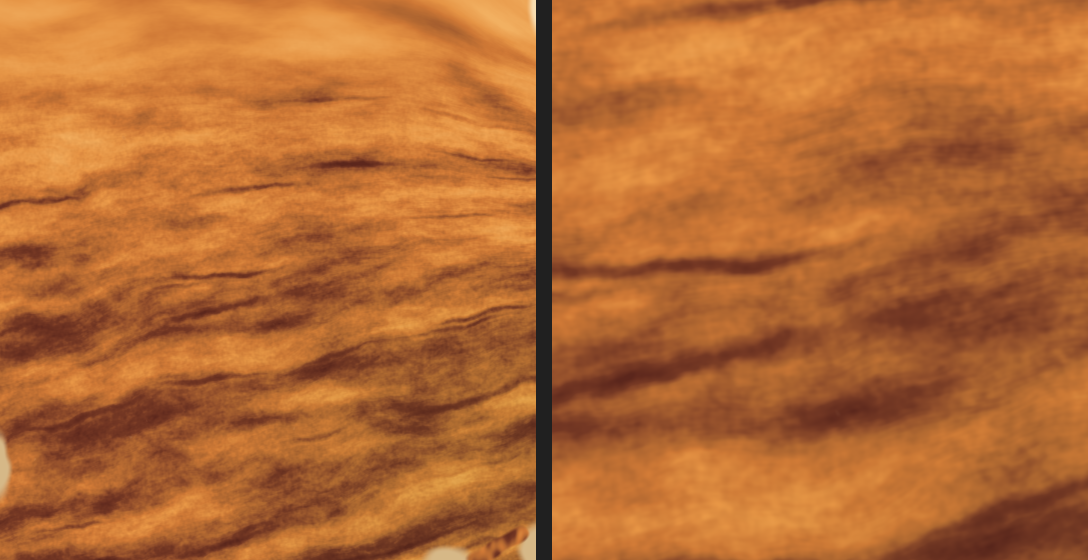
Left: the whole. Right: its middle third, enlarged.
A Shadertoy shader for this texture:

```glsl
vec2 hash2(vec2 p) {
    p = vec2(dot(p, vec2(127.1, 311.7)), dot(p, vec2(269.5, 183.3)));
    return 2.0 * fract(sin(p) * 43758.5453) - 1.0;
}

// Gradient noise, roughly -0.6 to 0.6
float noise(vec2 p) {
    vec2 i = floor(p), f = p - i;
    vec2 u = f * f * f * (f * (f * 6.0 - 15.0) + 10.0);
    vec2 e = vec2(0.0, 1.0);
    float low = mix(dot(hash2(i), f), dot(hash2(i + e.yx), f - e.yx), u.x);
    float high = mix(dot(hash2(i + e), f - e), dot(hash2(i + 1.0), f - 1.0), u.x);
    return mix(low, high, u.y);
}

float fbm(vec2 p) {
    float sum = 0.0, amp = 1.0;
    for (int i = 0; i < 4; i++) {
        sum += amp * noise(p);
        p = p * 2.03 + 17.3;
        amp *= 0.55;
    }
    return sum;
}

// Soft ellipse mask
float blob(vec2 p, vec2 center, vec2 radius) {
    return 1.0 - smoothstep(0.7, 1.2, length((p - center) / radius));
}

float segment(vec2 p, vec2 a, vec2 b) {
    vec2 d = b - a;
    return length(p - a - d * clamp(dot(p - a, d) / dot(d, d), 0.0, 1.0));
}

float ramp(float a, float b, float t) {
    return clamp((t - a) / (b - a), 0.0, 1.0);
}

vec3 skinColor(float t) {
    vec3 c = mix(vec3(0.36, 0.15, 0.11), vec3(0.46, 0.22, 0.14), ramp(-0.2, 0.09, t));
    c = mix(c, vec3(0.58, 0.31, 0.17), ramp(0.09, 0.25, t));
    c = mix(c, vec3(0.69, 0.40, 0.19), ramp(0.25, 0.41, t));
    c = mix(c, vec3(0.81, 0.47, 0.21), ramp(0.41, 0.62, t));
    c = mix(c, vec3(0.90, 0.58, 0.27), ramp(0.62, 0.88, t));
    return mix(c, vec3(0.95, 0.69, 0.38), ramp(0.88, 1.3, t));
}

void mainImage(out vec4 fragColor, in vec2 fragCoord) {
    vec2 p = fragCoord / iResolution.y;
    float focus = 1.0 - smoothstep(0.7, 1.0, p.y);
    float lower = 1.0 - smoothstep(0.4, 0.8, p.y);

    // Flow: wrinkles climb to the right below, arch over at upper right
    float side = max(p.x - 0.62, 0.0);
    float lean = mix(0.27, 0.03, smoothstep(0.3, 1.0, p.y));
    float v = p.y - lean * p.x + 1.3 * side * side * smoothstep(0.4, 1.0, p.y);
    vec2 q = vec2(p.x, v);
    q.y += 0.03 * noise(p * 5.0 + 3.0) + 0.016 * noise(p * vec2(11.0, 14.0)) * focus;
    q.y += 0.005 * noise(p * 38.0 + 8.0) * focus;

    // Rolling ridges, each with a soft crest and a narrower valley
    float phase = 6.2832 * (q.y * 9.0 + 0.9 * noise(q * vec2(2.5, 3.5) + 15.0));
    float ridge = sin(phase + 0.5 * sin(phase));

    // Folds, wrinkles and mottled skin
    float folds = noise(q * vec2(2.6, 11.0) + vec2(4.2, 8.6));
    folds += 0.6 * noise(q * vec2(6.0, 21.0) + 31.0);
    float wrinkles = fbm(q * vec2(13.0, 36.0) + 12.0);
    float mottle = fbm(p * vec2(24.0, 34.0) + 5.0);
    float grain = noise(p * 110.0) + 0.6 * noise(p * 190.0);

    float tone = mix(0.37, 0.76, smoothstep(0.25, 0.95, p.y));
    tone += ridge * mix(0.05, 0.15, lower);
    tone += folds * mix(0.66, 0.82, lower);
    tone += wrinkles * mix(0.12, 0.33, focus);
    tone += (0.18 * mottle + 0.09 * grain) * focus;

    // Thin broken cracks that follow the flow
    for (int i = 0; i < 3; i++) {
        float k = float(i);
        float spacing = 0.14 + 0.05 * k;
        float wander = q.y + 0.03 * noise(q * vec2(3.0, 5.0) + 23.0 * k) + 0.004 * noise(p * 45.0);
        float line = abs(fract(wander / spacing + 0.37 * k) - 0.5) * spacing;
        float gate = smoothstep(0.02, 0.3, noise(q * vec2(4.0, 9.0) + 70.0 + 20.0 * k));
        float width = 0.004 + 0.008 * gate;
        tone -= 0.4 * gate * focus * (1.0 - smoothstep(0.0, width, line));
    }

    // Blurred groove and bright flank at upper right
    float groove = segment(p, vec2(0.82, 0.87), vec2(0.97, 0.75)) + 0.02 * noise(p * 9.0);
    tone -= 0.45 * (1.0 - smoothstep(-0.01, 0.055, groove));
    tone += 0.28 * smoothstep(1.72, 1.88, p.x + p.y);

    // Skin with an olive cast toward the lower right
    vec3 col = skinColor(tone);
    float olive = smoothstep(0.2, 0.9, p.x) * (1.0 - smoothstep(0.2, 0.65, p.y));
    col *= mix(vec3(1.0), vec3(0.96, 1.03, 0.98), olive);
    col *= 1.0 + 0.04 * grain * focus;

    // Small pale glints on the sharp part
    float glint = smoothstep(0.42, 0.6, noise(p * 75.0 + 9.0)) * smoothstep(0.2, 0.5, noise(p * 7.0 + 2.0));
    col = mix(col, vec3(0.88, 0.72, 0.52), 0.5 * glint * focus);

    // Pale crumbs and a brown flake at the borders
    vec2 w = p + 0.012 * vec2(noise(p * 25.0), noise(p * 25.0 + 50.0));
    float pale = blob(w, vec2(-0.005, 0.17), vec2(0.023, 0.06));
    pale = max(pale, blob(w, vec2(0.80, -0.005), vec2(0.045, 0.027)));
    pale = max(pale, blob(w, vec2(0.97, 0.02), vec2(0.04, 0.05)));
    col = mix(col, vec3(0.84, 0.72, 0.53), pale);
    float flake = 1.0 - smoothstep(0.010, 0.018, segment(w, vec2(0.85, 0.0), vec2(0.93, 0.045)));
    col = mix(col, skinColor(0.3 + 1.2 * noise(p * vec2(60.0, 30.0))), flake);
    col = mix(col, vec3(0.97, 0.87, 0.70), blob(p, vec2(0.975, 0.99), vec2(0.03, 0.06)));

    fragColor = vec4(col, 1.0);
}
```
